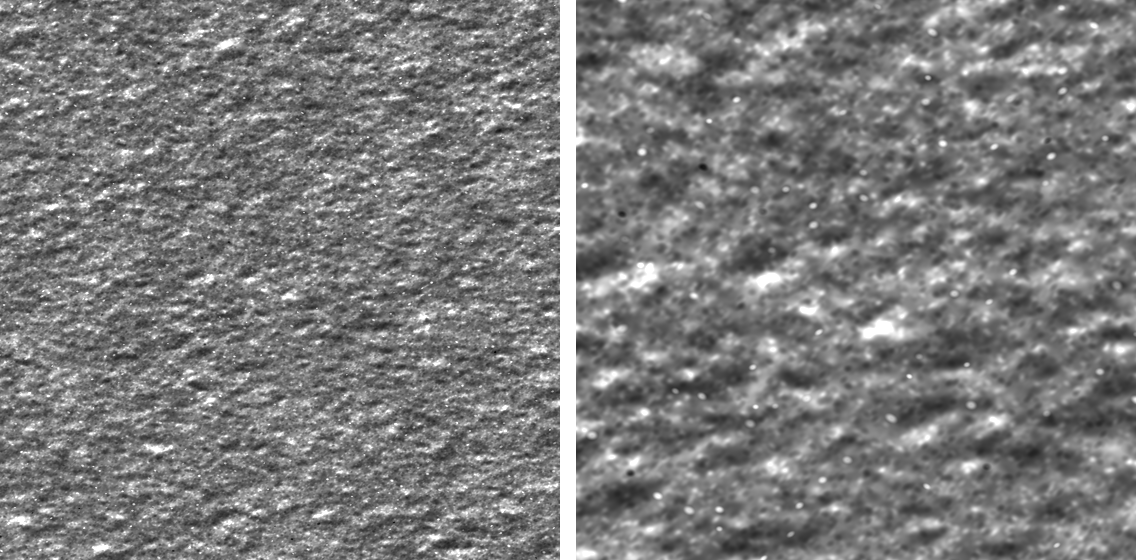
Left: the whole. Right: its middle third, enlarged.
A WebGL 1 fragment shader for this texture:

```glsl
precision highp float;

uniform vec2 u_resolution;

vec4 hash4(vec2 cell) {
  vec4 mixed = vec4(dot(cell, vec2(127.1, 311.7)), dot(cell, vec2(269.5, 183.3)),
                    dot(cell, vec2(419.2, 371.9)), dot(cell, vec2(93.7, 227.4)));
  return fract(sin(mixed) * 43758.5);
}

// Cellular noise: one slanted, light or dark grain per cell, with unit variance.
float grains(vec2 p, vec2 density, float seed) {
  vec2 q = p * density;
  vec2 base = floor(q);
  float sum = 0.0;
  for (int j = -1; j <= 1; j++) {
    for (int i = -1; i <= 1; i++) {
      vec2 cell = base + vec2(float(i), float(j));
      vec4 rnd = hash4(cell + seed);
      vec2 d = q - cell - rnd.xy;
      d.y -= d.x * mix(-0.35, 0.63, rnd.z);
      float falloff = max(0.0, 1.0 - 1.4 * dot(d, d));
      sum += (rnd.w * 2.0 - 1.0) * falloff * falloff * falloff;
    }
  }
  return sum * 3.06;
}

// Grains lit from above: each crest throws an opposite shade beside it.
float relief(vec2 p, vec2 density, float seed) {
  vec2 lightStep = vec2(-0.2, 0.7) / density;
  return grains(p, density, seed) - 0.6 * grains(p + lightStep, density, seed);
}

// Sparse small glints, with a few dark pits among them.
float specks(vec2 p) {
  vec2 q = p * vec2(62.0, 78.0) + 0.35 * sin(p.yx * 47.0);
  vec4 rnd = hash4(floor(q) + 71.0);
  vec2 d = fract(q) - mix(vec2(0.27), vec2(0.73), rnd.xy);
  float radius = mix(0.15, 0.27, fract(rnd.w * 7.0));
  float spot = 1.0 - smoothstep(0.2 * radius, radius, length(d));
  float glint = step(0.86, rnd.z);
  float pit = step(rnd.z, 0.012);
  return spot * (glint * mix(0.2, 0.55, rnd.w) - 0.25 * pit);
}

void main() {
  vec2 p = gl_FragCoord.xy / u_resolution.y;

  // Roughness from broad swells down to fine grit.
  float rough = 0.2 * grains(p, vec2(9.0, 17.0), 3.0)
              + 0.54 * relief(p, vec2(25.0, 52.0), 17.0)
              + 0.52 * relief(p, vec2(56.0, 100.0), 29.0)
              + 0.38 * grains(p, vec2(120.0, 180.0), 41.0)
              + 0.36 * grains(p, vec2(220.0, 260.0), 53.0);

  // The exponential keeps shadows soft and highlights bright.
  float gray = 0.46 * exp(0.3 * rough) + specks(p);
  gl_FragColor = vec4(vec3(clamp(gray, 0.0, 1.0)), 1.0);
}
```
